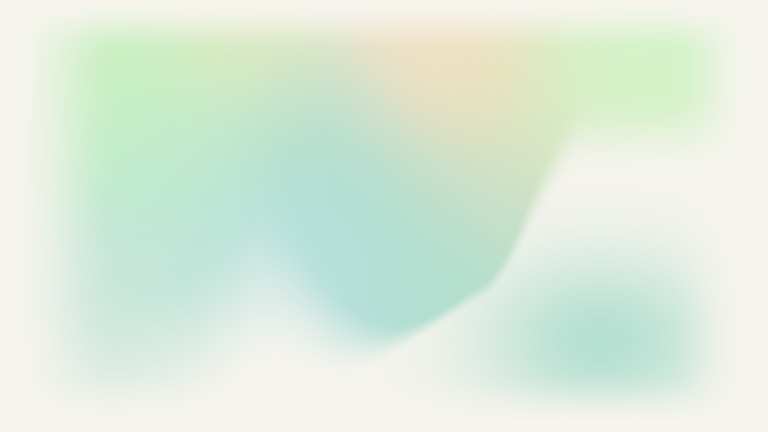
A WebGL 1 fragment shader for this background:

```glsl
precision highp float;

uniform vec2 u_resolution;

const vec3 CREAM = vec3(0.965, 0.957, 0.930);
const vec3 LIME = vec3(0.800, 0.945, 0.750);
const vec3 LEAF = vec3(0.750, 0.925, 0.785);
const vec3 STRAW = vec3(0.880, 0.920, 0.755);
const vec3 PEACH = vec3(0.965, 0.885, 0.790);
const vec3 SAND = vec3(0.925, 0.875, 0.730);
const vec3 SAGE = vec3(0.815, 0.880, 0.770);
const vec3 SPRING = vec3(0.830, 0.950, 0.785);
const vec3 TEAL = vec3(0.690, 0.872, 0.813);
const vec3 SKY = vec3(0.730, 0.880, 0.890);
const vec3 MINT = vec3(0.753, 0.898, 0.850);
const vec3 MIST = vec3(0.800, 0.904, 0.860);

float glow(vec2 p, vec2 center, vec2 radius) {
  vec2 d = (p - center) / radius;
  return exp(-dot(d, d));
}

// Colour in rgb, premultiplied by its weight in a.
vec4 tint(vec2 p, vec2 center, vec3 color) {
  return vec4(color, 1.0) * glow(p, center, vec2(0.2));
}

// Smoothly blended colour field of the sheet.
vec3 sheetColor(vec2 p) {
  vec4 sum = vec4(CREAM, 1.0) * 0.00001;
  // Warm and green upper band
  sum += tint(p, vec2(0.25, 0.86), LIME);
  sum += tint(p, vec2(0.35, 0.70), LEAF);
  sum += tint(p, vec2(0.58, 0.91), STRAW);
  sum += tint(p, vec2(0.97, 0.91), PEACH);
  sum += tint(p, vec2(1.09, 0.79), SAND);
  sum += tint(p, vec2(1.16, 0.56), SAGE);
  sum += tint(p, vec2(1.37, 0.81), SPRING);
  sum += tint(p, vec2(1.60, 0.80), SPRING);
  // Cool middle and lower left
  sum += tint(p, vec2(0.74, 0.67), TEAL);
  sum += tint(p, vec2(0.93, 0.47), TEAL);
  sum += tint(p, vec2(1.04, 0.33), TEAL);
  sum += tint(p, vec2(0.74, 0.39), SKY);
  sum += tint(p, vec2(0.44, 0.47), MINT);
  sum += tint(p, vec2(0.23, 0.24), MIST);
  return sum.rgb / sum.a;
}

// Height of the sheet's lower border at x.
float borderHeight(float x) {
  float rise = 0.17 * smoothstep(0.85, 1.25, x) + 0.32 * smoothstep(1.12, 1.36, x);
  float hump = (x - 0.62) / 0.13;
  float drop = 0.09 * (1.0 - smoothstep(0.2, 0.6, x));
  return 0.20 + rise + 0.13 * exp(-hump * hump) - drop;
}

// Border blur: crisp on the curve, wide towards both ends.
float borderBlur(float x) {
  float left = 1.0 - smoothstep(0.55, 1.0, x);
  float right = smoothstep(1.1, 1.4, x);
  return 0.02 + 0.2 * left + 0.08 * right;
}

float sheetMask(vec2 p) {
  float edge = borderHeight(p.x);
  float blur = borderBlur(p.x);
  return smoothstep(edge - blur, edge + blur, p.y);
}

// Soft fade towards the four sides of the canvas.
float frameFade(vec2 p, float width) {
  float sides = smoothstep(0.02, 0.28, p.x) * smoothstep(0.03, 0.23, width - p.x);
  return sides * smoothstep(0.0, 0.14, p.y) * smoothstep(0.0, 0.13, 1.0 - p.y);
}

void main() {
  vec2 p = gl_FragCoord.xy / u_resolution.y;
  float fade = frameFade(p, u_resolution.x / u_resolution.y);

  // Pool of teal at the lower right, under the sheet
  float pool = glow(p, vec2(1.39, 0.213), vec2(0.29, 0.20));
  vec3 color = mix(CREAM, TEAL, 0.92 * pool * fade);

  color = mix(color, sheetColor(p), sheetMask(p) * fade);
  gl_FragColor = vec4(color, 1.0);
}
```
